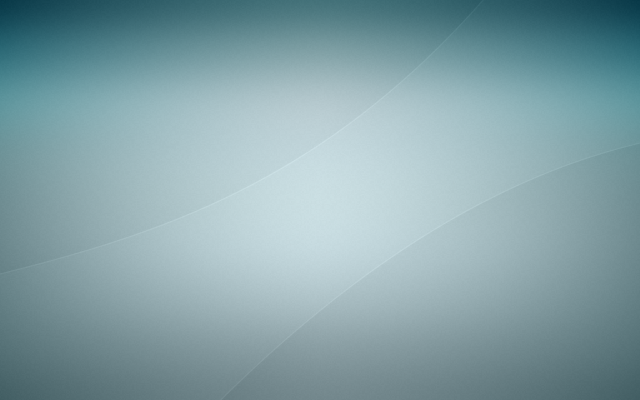
Reproduce this background procedurally as a Shadertoy shader.

```glsl
// Misty teal backdrop: a pale central glow, dark upper corners and two thin sweeping arcs.

const int LAST = 8;

// Vertical colour ramps, listed from bottom to top
const vec3 CENTER_RAMP[9] = vec3[9](
    vec3(0.46, 0.54, 0.56), vec3(0.55, 0.63, 0.65), vec3(0.68, 0.76, 0.78),
    vec3(0.77, 0.85, 0.87), vec3(0.79, 0.87, 0.885), vec3(0.77, 0.85, 0.87),
    vec3(0.71, 0.79, 0.81), vec3(0.50, 0.63, 0.65), vec3(0.27, 0.45, 0.48));
const vec3 EDGE_RAMP[9] = vec3[9](
    vec3(0.26, 0.37, 0.39), vec3(0.33, 0.44, 0.46), vec3(0.39, 0.50, 0.52),
    vec3(0.43, 0.54, 0.56), vec3(0.44, 0.56, 0.58), vec3(0.43, 0.58, 0.60),
    vec3(0.36, 0.58, 0.61), vec3(0.17, 0.41, 0.46), vec3(0.03, 0.22, 0.28));

float hash(vec2 p) {
    return fract(sin(dot(p, vec2(12.9898, 78.233))) * 43758.5453);
}

// Smooth Catmull-Rom blend through the evenly spaced ramp colours
vec3 sampleRamp(vec3 ramp[9], float height) {
    float position = clamp(height, 0.0, 1.0) * float(LAST);
    int i = min(int(position), LAST - 1);
    float t = position - float(i);
    vec3 a = ramp[max(i - 1, 0)];
    vec3 b = ramp[i];
    vec3 c = ramp[i + 1];
    vec3 d = ramp[min(i + 2, LAST)];
    return b + 0.5 * t * (c - a + t * (2.0 * a - 5.0 * b + 4.0 * c - d
             + t * (3.0 * (b - c) + d - a)));
}

// Signed distance above a curve, from its height and slope at this x
float curveDistance(float y, float curveY, float slope) {
    return (y - curveY) / sqrt(1.0 + slope * slope);
}

float upperArc(vec2 p) {
    float curveY = 0.315 + p.x * (0.2516 + p.x * (0.0564 + p.x * 0.1695));
    float slope = 0.2516 + p.x * (0.1128 + p.x * 0.5085);
    return curveDistance(p.y, curveY, slope);
}

float lowerArc(vec2 p) {
    float s = p.x - 0.552;
    return curveDistance(p.y, s * (0.99 - 0.36 * s), 0.99 - 0.72 * s);
}

// Thin highlight with a soft shadow falling away on one side
float arcShade(float outside, float pixel, float shadow) {
    float width = max(0.0011, 0.6 * pixel);
    float line = 1.0 - smoothstep(0.0, 2.0 * width, abs(outside));
    float side = smoothstep(-pixel, pixel, outside);
    return 0.035 * line - shadow * side * exp(-max(outside, 0.0) * 5.0);
}

void mainImage(out vec4 fragColor, in vec2 fragCoord) {
    vec2 uv = fragCoord / iResolution.xy;
    vec2 p = fragCoord / iResolution.y;
    float pixel = 1.0 / iResolution.y;

    // Broad glow, fading toward the sides
    float sideways = pow(abs(2.0 * uv.x - 1.0), 1.55);
    vec3 color = mix(sampleRamp(CENTER_RAMP, uv.y), sampleRamp(EDGE_RAMP, uv.y), sideways);

    // Sweeping arcs
    color += arcShade(upperArc(p), pixel, 0.018);
    color += arcShade(-lowerArc(p), pixel, 0.022);

    // Fine paper grain
    color += 0.012 * (hash(floor(p * 320.0)) - 0.5);

    fragColor = vec4(clamp(color, 0.0, 1.0), 1.0);
}
```
